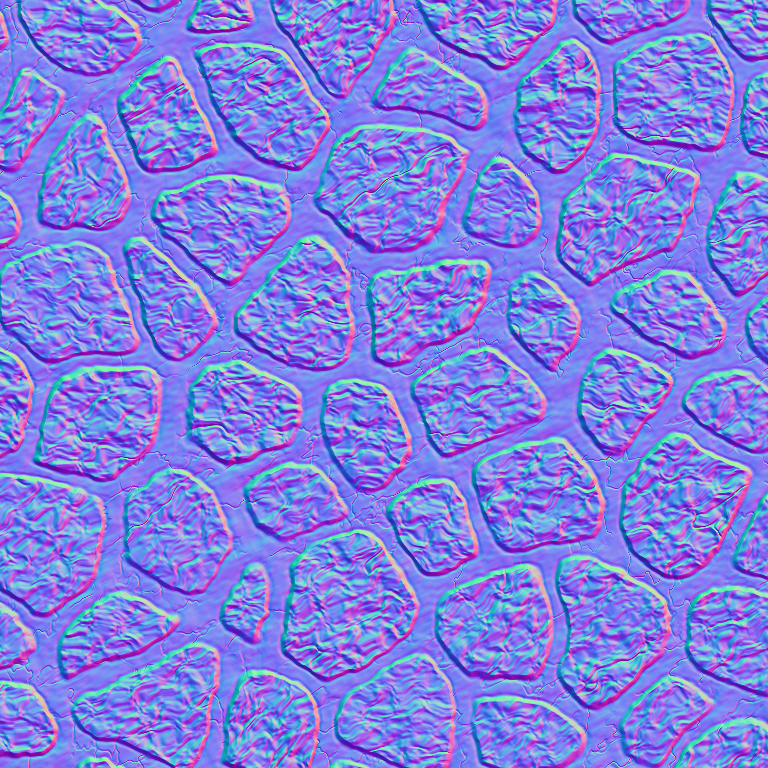
Reproduce this texture map procedurally as a Shadertoy shader.

```glsl
// Tangent-space normal map of a rough fieldstone wall set in smooth mortar.

const vec2  CELLS         = vec2(5.9, 7.6);   // stones across and up the canvas
const float JITTER        = 0.66;             // irregularity of the stone layout
const float SIZE_SPREAD   = 0.008;            // spread of the cell weights
const float CORNER_SHARP  = 115.0;            // higher gives sharper stone corners
const vec2  GAP           = vec2(0.007, 0.015); // least and greatest half joint width
const float RIM_WIDTH     = 0.0055;
const float RIM_HEIGHT    = 0.0046;
const float GROOVE_WIDTH  = 0.0026;
const float GROOVE_DEPTH  = 0.0014;
const vec2  GRAIN_FREQ    = vec2(84.0, 122.0); // along and across the bedding
const vec2  GRAIN_ANGLE   = vec2(-0.3, 0.9);   // range of bedding tilt
const float GRAIN_HEIGHT  = 0.0077;
const float STRATA_HEIGHT = 0.008;
const float CRACK_DEPTH   = 0.0035;
const float MORTAR_HEIGHT = 0.004;
const float CREASE_DEPTH  = 0.0013;
const float SAMPLE_STEP   = 0.001;            // spacing of the slope samples
const float BLUE_GAIN     = 0.91;             // softens the facing component

vec2 hash22(vec2 p) {
    vec3 q = fract(p.xyx * vec3(0.1031, 0.1030, 0.0973));
    q += dot(q, q.yzx + 33.33);
    return fract((q.xx + q.yz) * q.zy);
}

// Two independent smooth noise fields
vec2 noise2(vec2 p) {
    vec2 i = floor(p), f = p - i;
    f = f * f * f * (f * (f * 6.0 - 15.0) + 10.0);
    vec2 low  = mix(hash22(i), hash22(i + vec2(1, 0)), f.x);
    vec2 high = mix(hash22(i + vec2(0, 1)), hash22(i + vec2(1, 1)), f.x);
    return mix(low, high, f.y);
}

float noise(vec2 p) { return noise2(p).x; }

// Ragged broken line along the middle level of a noise field
float crackLine(vec2 p, float width) {
    vec2 q = p + 0.5 * (noise2(p * 2.7) - 0.5) + 0.2 * (noise2(p * 6.1) - 0.5);
    float presence = smoothstep(0.45, 0.65, noise(p * 0.8 + 31.0));
    return presence * (1.0 - smoothstep(0.0, width, abs(noise(q) - 0.5)));
}

// Centre (xy) and weight (z) of the stone in one grid cell
vec3 stoneSite(vec2 cell) {
    vec2 offset = 0.5 + JITTER * (hash22(cell) - 0.5);
    offset.x += 0.5 * mod(cell.y, 2.0) - 0.25;
    return vec3((cell + offset) / CELLS, SIZE_SPREAD * hash22(cell + 71.0).x);
}

float power(vec2 p, vec3 site) {
    vec2 d = p - site.xy;
    return dot(d, d) - site.z;
}

// Weighted Voronoi cell; returns the rounded distance to its border
float stoneBorder(vec2 p, out vec2 id) {
    vec2 base = floor(p * CELLS);
    float nearest = 1e5;
    for (int y = -2; y <= 2; y++)
    for (int x = -2; x <= 2; x++) {
        vec2 cell = base + vec2(x, y);
        float d = power(p, stoneSite(cell));
        if (d < nearest) { nearest = d; id = cell; }
    }
    vec3 own = stoneSite(id);
    float sum = 0.0;
    for (int y = -2; y <= 2; y++)
    for (int x = -2; x <= 2; x++) {
        if (x == 0 && y == 0) continue;
        vec3 other = stoneSite(id + vec2(x, y));
        float d = (power(p, other) - nearest) / (2.0 * length(other.xy - own.xy));
        sum += exp(-CORNER_SHARP * d);
    }
    return -log(sum) / CORNER_SHARP;
}

// Bedded, pitted stone face with its own tilt and roughness
float stoneFace(vec2 p, vec2 id) {
    vec2 random = hash22(id + 19.0);
    float angle = mix(GRAIN_ANGLE.x, GRAIN_ANGLE.y, random.x);
    float c = cos(angle), s = sin(angle);
    vec2 g = mat2(c, -s, s, c) * p + random * 3.0;
    vec2 grain = g * GRAIN_FREQ + 1.3 * (noise2(g * 50.0) - 0.5);
    float h = GRAIN_HEIGHT * (noise(grain) + 0.4 * noise(grain * 1.9 + 17.0));
    h += STRATA_HEIGHT * noise(grain * vec2(0.25, 0.38) + 5.0);
    h -= CRACK_DEPTH * crackLine(grain * vec2(0.12, 0.2) + 9.0, 0.12);
    return h * mix(0.75, 1.2, random.y);
}

// Trowelled mortar with fine slanted creases
float mortarFace(vec2 p) {
    vec2 slanted = vec2(p.x + 0.4 * p.y, p.y - 0.5 * p.x);
    float h = MORTAR_HEIGHT * noise(slanted * vec2(26.0, 44.0));
    h += 0.32 * MORTAR_HEIGHT * noise(slanted * vec2(95.0, 150.0));
    h -= CREASE_DEPTH * crackLine(slanted * vec2(20.0, 34.0) + 40.0, 0.1);
    return h - CREASE_DEPTH * crackLine(p * vec2(36.0, 26.0) + 90.0, 0.1);
}

float wallHeight(vec2 p) {
    // Wobble and chip the outlines
    vec2 bend = 0.022 * (noise2(p * 11.0) - 0.5);
    vec2 chip = 0.007 * (noise2(p * 38.0) - 0.5) + 0.003 * (noise2(p * 95.0) - 0.5);
    vec2 id;
    float d = stoneBorder(p + bend + chip, id);
    d -= mix(GAP.x, GAP.y, hash22(id + 37.0).y);

    // Raised rim with a thin groove just outside it
    float stone = smoothstep(-0.0005, RIM_WIDTH, d);
    float groove = (d + 0.6 * GROOVE_WIDTH) / GROOVE_WIDTH;
    float wear = mix(0.5, 1.4, noise(p * 18.0));
    float h = wear * (RIM_HEIGHT * stone - GROOVE_DEPTH * exp(-groove * groove));
    return h + mix(mortarFace(p), stoneFace(p, id), stone);
}

void mainImage(out vec4 fragColor, in vec2 fragCoord) {
    vec2 p = fragCoord / iResolution.y;
    vec2 e = vec2(SAMPLE_STEP, 0.0);
    float h = wallHeight(p);
    vec2 slope = vec2(wallHeight(p + e.xy) - h, wallHeight(p + e.yx) - h) / SAMPLE_STEP;
    vec3 normal = normalize(vec3(-slope, 1.0));
    normal.z *= BLUE_GAIN;
    fragColor = vec4(0.5 + 0.5 * normal, 1.0);
}
```
